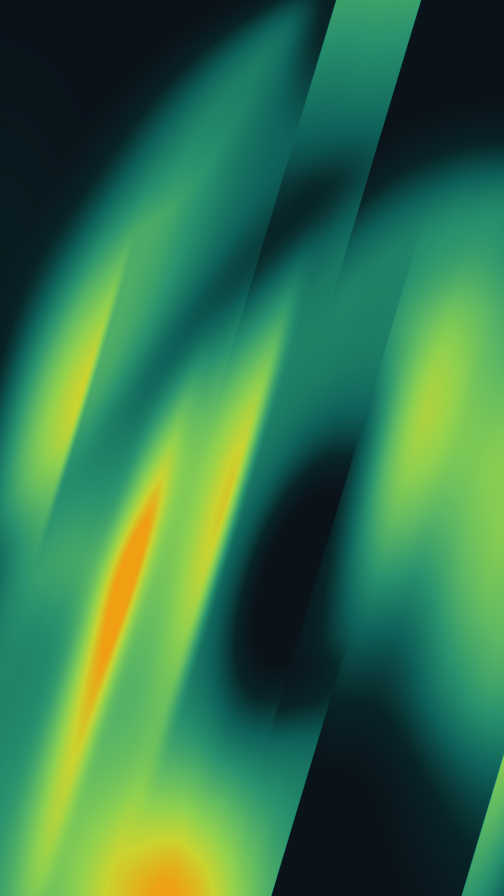
Give the GLSL for this background, as a Shadertoy shader.

```glsl
const float SLANT = 0.3;        // sideways drift of every cut per unit of depth
const float DEPTH = 1.778;      // canvas height in canvas widths
const float CREST = 0.400;      // slanted positions of folds and cuts
const float EMBER = 0.597;
const float BLADE = 0.757;
const float BAND_LEFT = 0.667;
const float BAND_RIGHT = 0.836;
const float PANE = 0.972;
const float SHADOW = 1.072;
const float CORNER = 1.449;
const float ARC_TOP = 0.243;    // crown of the large arc
const float ARC_ROUND = 0.602;
const float ARC_STEEP = 1.55;
const float BASE = 2.7;         // resting level, counted in palette steps
const float GRAIN = 0.12;

const vec3 PALETTE[8] = vec3[8](
    vec3(0.04, 0.07, 0.10), vec3(0.03, 0.14, 0.15),
    vec3(0.05, 0.38, 0.35), vec3(0.16, 0.57, 0.43),
    vec3(0.36, 0.72, 0.39), vec3(0.56, 0.82, 0.31),
    vec3(0.79, 0.83, 0.19), vec3(0.94, 0.62, 0.07));

// Bell curve with its own width on each side
float bell(float x, float centre, float before, float after) {
    float d = (x - centre) / (x < centre ? before : after);
    return exp(-d * d);
}

float cut(float s, float edge) {
    float aa = 1.0 / iResolution.x;
    return smoothstep(edge - aa, edge + aa, s);
}

vec2 gradientAt(vec2 cell) {
    float a = 6.2832 * fract(sin(dot(cell, vec2(127.1, 311.7))) * 43758.5);
    return vec2(cos(a), sin(a));
}

float gradientNoise(vec2 p) {
    vec2 i = floor(p), f = p - i;
    vec2 u = f * f * f * (f * (f * 6.0 - 15.0) + 10.0);
    vec2 e = vec2(1.0, 0.0);
    float low = mix(dot(gradientAt(i), f), dot(gradientAt(i + e.xy), f - e.xy), u.x);
    float high = mix(dot(gradientAt(i + e.yx), f - e.yx), dot(gradientAt(i + e.xx), f - e.xx), u.x);
    return mix(low, high, u.y);
}

// Upper sweep with its bright crest and the slanted band beside it
float sweepLevel(vec2 p, float s) {
    float t = p.y;
    float edge = 0.266 + 0.278 * exp(-5.4 * t);
    float rise = smoothstep(-0.11, 0.16, s - edge);
    float lit = 2.5 + 3.9 * bell(t, 0.80, 0.33, 0.33);
    float shade = min(lit, 1.9 + 1.9 * bell(s, CREST, 0.15, 0.15));
    float level = rise * mix(lit, shade, smoothstep(CREST - 0.005, CREST + 0.015, s));
    level *= 1.0 - 0.6 * smoothstep(0.58, BAND_LEFT, s) * (1.0 - smoothstep(0.0, 0.3, t));
    level += 0.6 * bell(p.x, 0.0, 0.15, 0.15) * bell(t, 0.5, 0.3, 0.3);
    float band = 3.4 - 5.2 * t;
    level = mix(level, max(band, 1.5), cut(s, BAND_LEFT));
    return level * (1.0 - cut(s, BAND_RIGHT));
}

// Central folds, the dark hollow and the glow at the foot
float foldLevel(vec2 p, float s) {
    float t = p.y;
    float folds = BASE + 1.9 * smoothstep(0.52, 0.62, s) * bell(t, 0.95, 0.35, 0.5);
    folds += 3.4 * bell(s, EMBER, 0.06, 0.03) * bell(t, 1.2, 0.35, 0.5);
    folds += 1.7 * bell(s, BLADE - 0.009, 0.05, 0.03) * bell(t, 1.0, 0.3, 0.35);
    folds += 0.8 * bell(p.x, 0.14, 0.1, 0.1) * bell(t, 1.1, 0.12, 0.12);
    float hollow = 1.6 * bell(s, 0.94, 0.11, 0.3) * bell(t, 1.15, 0.25, 0.25);
    float right = BASE * max(1.0 - hollow, 0.0);
    float foot = 4.3 * bell(p.x, 0.335, 0.22, 0.17) * bell(t, 1.79, 0.24, 0.24);
    return mix(folds, right, smoothstep(BLADE - 0.012, BLADE + 0.033, s)) + foot;
}

// Right pane: broad glow, slanted streak and lit corner
float paneLevel(vec2 p, float s) {
    float t = p.y;
    float glow = 4.9 * bell(p.x, 1.0, 0.22, 1.0) * bell(t, 0.95, 0.36, 0.7);
    float rest = BASE * (1.0 - smoothstep(0.6, 0.95, t));
    float streak = 2.8 * bell(s, 1.08, 0.09, 0.08) * bell(t, 0.85, 0.25, 0.45);
    float corner = 2.6 * cut(s, CORNER) * bell(s, CORNER, 1.0, 0.1);
    float dim = 0.5 * smoothstep(1.35, 1.6, t);
    return max(length(vec2(glow, rest)) + streak - dim, 0.0) + corner;
}

vec3 ramp(float level) {
    level = clamp(level, 0.0, 6.999);
    int i = int(level);
    return mix(PALETTE[i], PALETTE[i + 1], fract(level));
}

void mainImage(out vec4 fragColor, in vec2 fragCoord) {
    // x runs right, y runs down from the top edge
    vec2 uv = fragCoord / iResolution.xy;
    vec2 p = vec2(uv.x, (1.0 - uv.y) * DEPTH);
    float s = p.x + SLANT * p.y;

    // Approximate distance below the arc
    float d = 1.0 - p.x;
    float root = length(vec2(d, ARC_ROUND));
    float slope = ARC_STEEP * d / root;
    float below = (p.y - ARC_TOP - ARC_STEEP * (root - ARC_ROUND)) / length(vec2(1.0, slope));

    // Pane over folds, then both under the sweep
    float open = 1.0 - smoothstep(1.25, 1.48, p.y) * (1.0 - cut(s, SHADOW));
    float body = mix(foldLevel(p, s), paneLevel(p, s), cut(s, PANE) * open);
    float level = mix(sweepLevel(p, s), body, smoothstep(-0.07, 0.2, below));
    level -= 0.7 * bell(below, 0.0, 0.06, 0.06) * (1.0 - smoothstep(0.6, 0.8, p.x));

    // Faint streaks along the slant
    level += GRAIN * gradientNoise(vec2(s * 22.0, p.y * 2.5)) * smoothstep(1.0, 4.0, level);
    fragColor = vec4(ramp(level), 1.0);
}
```
